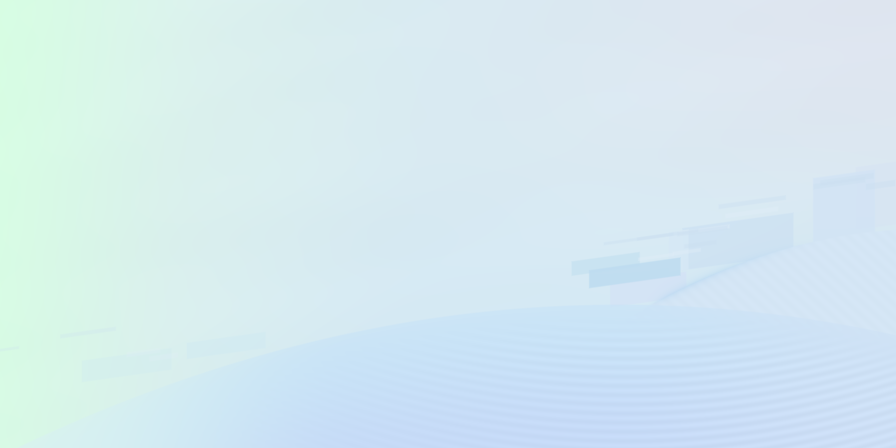
Reproduce this background procedurally as a WebGL 2 fragment shader.

```glsl
#version 300 es
precision highp float;
// Pale mint to blue sky over a finely striped hill, with hazy tilted slabs on the ridge.

#define MINT vec3(0.842, 0.995, 0.888)
#define AQUA vec3(0.858, 0.943, 0.930)
#define HAZE vec3(0.850, 0.918, 0.950)
#define LILAC vec3(0.874, 0.902, 0.943)
#define HILL_BLUE vec3(0.785, 0.890, 0.967)
#define HILL_DEEP vec3(0.775, 0.855, 0.968)
#define RIDGE_PALE vec3(0.832, 0.900, 0.960)
#define SHADE vec3(0.700, 0.835, 0.945)
#define TILT 0.14
#define STRIPE_STEP 0.0205
#define STRIPE_GAIN 0.013
#define STREAK_GAIN 0.010

uniform vec2 u_resolution;
out vec4 fragColor;

const int SLAB_COUNT = 9;

// Slab centre and half size, on a canvas two units wide and one unit high.
const vec4 SLABS[SLAB_COUNT] = vec4[](
    vec4(0.283, 0.185, 0.100, 0.024), vec4(0.505, 0.229, 0.088, 0.018),
    vec4(1.970, 0.565, 0.060, 0.070), vec4(1.884, 0.540, 0.069, 0.072),
    vec4(1.647, 0.461, 0.124, 0.047), vec4(1.515, 0.440, 0.022, 0.045),
    vec4(1.352, 0.411, 0.076, 0.016), vec4(1.447, 0.354, 0.085, 0.028),
    vec4(1.417, 0.391, 0.102, 0.020));

// Slab colour and opacity.
const vec4 TINTS[SLAB_COUNT] = vec4[](
    vec4(0.81, 0.92, 0.94, 0.40), vec4(0.80, 0.91, 0.95, 0.40),
    vec4(0.84, 0.89, 0.95, 0.60), vec4(0.82, 0.89, 0.96, 0.75),
    vec4(0.80, 0.88, 0.95, 0.75), vec4(0.84, 0.91, 0.96, 0.90),
    vec4(0.77, 0.88, 0.94, 0.75), vec4(0.83, 0.89, 0.96, 0.90),
    vec4(0.74, 0.86, 0.94, 0.85));

vec2 hash2(vec2 p) {
    vec2 q = vec2(dot(p, vec2(127.1, 311.7)), dot(p, vec2(269.5, 183.3)));
    return fract(sin(q) * 43758.5);
}

float gradientDot(vec2 cell, vec2 offset, vec2 f) {
    return dot(hash2(cell + offset) * 2.0 - 1.0, f - offset);
}

float gradientNoise(vec2 p) {
    vec2 i = floor(p), f = fract(p);
    vec2 w = f * f * f * (f * (f * 6.0 - 15.0) + 10.0);
    float low = mix(gradientDot(i, vec2(0, 0), f), gradientDot(i, vec2(1, 0), f), w.x);
    float high = mix(gradientDot(i, vec2(0, 1), f), gradientDot(i, vec2(1, 1), f), w.x);
    return mix(low, high, w.y);
}

// Soft coverage of a box whose long sides rise to the right.
float slab(vec2 p, vec2 centre, vec2 halfSize, float blur) {
    vec2 q = p - centre;
    q.y -= TILT * q.x;
    vec2 d = abs(q) - halfSize;
    return 1.0 - smoothstep(-blur, blur, max(d.x, d.y));
}

vec3 skyColour(vec2 p) {
    float x = p.x + 0.12 * (0.5 - p.y);
    vec3 c = mix(MINT, AQUA, smoothstep(-0.15, 0.48, x));
    c = mix(c, HAZE, smoothstep(0.30, 1.05, x));
    c = mix(c, LILAC, smoothstep(0.8, 2.0, p.x) * smoothstep(0.3, 0.95, p.y));
    // Cooler air gathers just above the hill.
    float low = smoothstep(0.75, 0.2, p.y) * smoothstep(0.15, 1.1, p.x);
    c = mix(c, vec3(0.825, 0.910, 0.960), 0.65 * low);
    // Wide, gently rising streaks.
    float streak = gradientNoise(vec2(p.x * 1.8, (p.y - 0.2 * p.x) * 7.0));
    return c + STREAK_GAIN * streak;
}

void main() {
    vec2 p = gl_FragCoord.xy / u_resolution * vec2(2.0, 1.0);
    float blur = 1.0 / u_resolution.y;
    vec3 colour = skyColour(p);

    // Main slabs, back to front.
    for (int i = 0; i < SLAB_COUNT; i++) {
        float cover = slab(p, SLABS[i].xy, SLABS[i].zw, blur);
        colour = mix(colour, TINTS[i].rgb, cover * TINTS[i].a);
    }

    // Thin roof plates scattered along the right and left ridges.
    for (int i = 0; i < 16; i++) {
        vec2 h = hash2(vec2(float(i), 4.0));
        bool left = i > 11;
        float x = left ? 0.55 * h.x : 1.36 + 0.62 * h.x;
        float y = left ? 0.20 + 0.09 * h.y : 0.46 + 0.34 * (x - 1.5) + 0.07 * (h.y - 0.5);
        float cover = slab(p, vec2(x, y), vec2(0.03 + 0.05 * h.y, 0.003 + 0.004 * h.x), blur);
        vec3 plate = i % 3 == 0 ? vec3(0.88, 0.93, 0.97) : vec3(0.79, 0.87, 0.94);
        colour = mix(colour, plate, cover * (left ? 0.25 : 0.4));
    }

    // Far ridge on the right, with a shaded foot below the slabs.
    float d = p.x - 1.46;
    float ridge = 0.323 + 0.544 * d - 0.445 * d * d - p.y;
    float fan = sin((p.y + 0.9 * p.x) * 210.0);
    vec3 ridgeColour = RIDGE_PALE + 0.004 * fan;
    float foot = exp(-abs(ridge) * 130.0) * smoothstep(0.42, 0.08, d);
    colour = mix(colour, ridgeColour, smoothstep(-blur, blur, ridge));
    colour = mix(colour, SHADE, 0.5 * foot * smoothstep(-0.03, 0.04, d));

    // Near hill: a broad arch, fading into mist at its left end.
    float e = p.x - 1.38;
    float depth = 0.32 - 0.1775 * e * e - p.y;
    vec3 hill = mix(HILL_BLUE, HILL_DEEP, smoothstep(0.02, 0.30, depth));
    hill = mix(hill, vec3(0.815, 0.880, 0.960), 0.7 * smoothstep(1.3, 2.0, p.x));
    hill = mix(vec3(0.845, 0.945, 0.945), hill, smoothstep(0.05, 0.80, p.x));
    float bend = p.y - 0.25 * (p.x - 1.4) * (p.x - 1.4);
    float stripe = sin(bend / STRIPE_STEP * 6.2832);
    hill += STRIPE_GAIN * stripe * smoothstep(0.4, 1.7, p.x) * smoothstep(0.0, 0.12, depth);
    hill = mix(hill, colour, 0.35 * exp(-max(depth, 0.0) * 30.0));
    colour = mix(colour, hill, smoothstep(-blur, blur, depth));

    fragColor = vec4(clamp(colour, 0.0, 1.0), 1.0);
}
```
